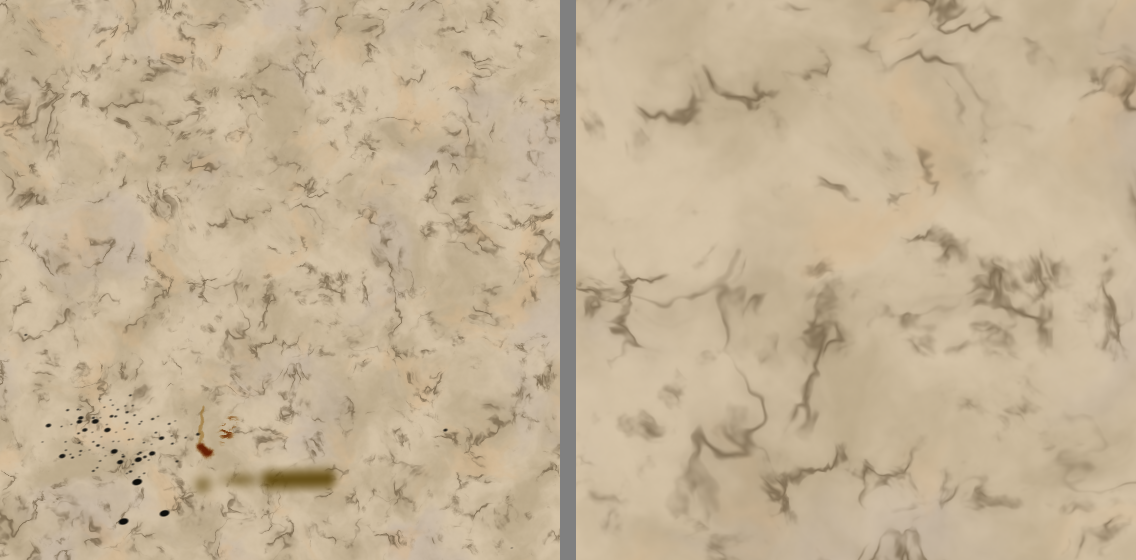
Left: the whole. Right: its middle third, enlarged.
Give the GLSL for this texture, as a WebGL 1 fragment shader.

```glsl
precision highp float;
// Cream marble: warped gradient-noise clouds tinted peach and grey, crossed by
// thin broken veins (zero lines of fbm), with a spray of black specks, a rust
// mark and a blurred olive smear laid over the lower left.
uniform vec2 u_resolution;

#define CLOUD_SCALE 9.0
#define WARP 0.045
#define PEACH_AMOUNT 0.50
#define COOL_AMOUNT 0.65
#define VEIN_STRENGTH 0.50
#define HALO_STRENGTH 0.26
#define GRAIN 0.012
#define SPECK_CELLS 64.0
#define SMEAR_STRENGTH 0.92

const vec3 PALE = vec3(0.83, 0.76, 0.65);
const vec3 SHADE = vec3(0.74, 0.67, 0.55);
const vec3 PEACH = vec3(0.85, 0.72, 0.56);
const vec3 COOL = vec3(0.77, 0.71, 0.65);
const vec3 VEIN = vec3(0.44, 0.37, 0.27);
const vec3 OLIVE = vec3(0.38, 0.29, 0.06);
const vec3 OCHRE = vec3(0.60, 0.43, 0.15);
const vec3 RUST = vec3(0.40, 0.13, 0.02);
const vec3 INK = vec3(0.05, 0.05, 0.04);

vec2 hash2(vec2 p) {
  vec3 q = fract(p.xyx * vec3(0.1031, 0.1030, 0.0973));
  q += dot(q, q.yzx + 33.33);
  return fract((q.xx + q.yz) * q.zy);
}

float corner(vec2 cell, vec2 offset) {
  float angle = 6.2832 * hash2(cell).x;
  return dot(vec2(cos(angle), sin(angle)), offset);
}

float gradientNoise(vec2 p) {
  vec2 i = floor(p), f = p - i, e = vec2(1.0, 0.0);
  vec2 u = f * f * f * (f * (f * 6.0 - 15.0) + 10.0);
  return mix(mix(corner(i, f), corner(i + e, f - e), u.x),
             mix(corner(i + e.yx, f - e.yx), corner(i + 1.0, f - 1.0), u.x), u.y);
}

float fbm(vec2 p) {
  float sum = 0.0, amp = 1.0;
  for (int i = 0; i < 5; i++) {
    sum += amp * gradientNoise(p + 50.0);
    p = mat2(1.6, 1.2, -1.2, 1.6) * p + 7.3;
    amp *= 0.52;
  }
  return sum;
}

float segmentDistance(vec2 p, vec2 a, vec2 b) {
  vec2 d = b - a;
  return length(p - a - d * clamp(dot(p - a, d) / dot(d, d), 0.0, 1.0));
}

// Soft coverage of a slightly tilted ellipse
float drop(vec2 p, vec2 radius, float px) {
  p.y -= 0.15 * p.x;
  float d = (length(p / radius) - 1.0) * radius.y;
  float soft = max(px, 0.3 * radius.y);
  return 1.0 - smoothstep(-soft, soft, d);
}

// Small specks jittered on a grid, thinning towards the rim of an oval
float specks(vec2 uv, float px) {
  float ink = 0.0;
  vec2 home = floor(uv * SPECK_CELLS);
  for (int y = -1; y <= 1; y++) {
    for (int x = -1; x <= 1; x++) {
      vec2 cell = home + vec2(float(x), float(y));
      vec2 rnd = hash2(cell + 11.0), kind = hash2(cell + 91.0);
      vec2 centre = (cell + rnd) / SPECK_CELLS;
      float rim = length((centre - vec2(0.215, 0.22)) / vec2(0.15, 0.10));
      float present = step(kind.x, 0.85 * (1.0 - smoothstep(0.4, 1.0, rim)));
      float size = mix(0.0011, 0.0042, pow(kind.y, 4.0));
      float spot = drop(uv - centre, size * vec2(1.5, 1.0), px);
      ink = max(ink, present * spot * mix(0.4, 0.95, kind.y));
    }
  }
  return ink;
}

vec3 marble(vec2 uv) {
  vec2 q = uv + WARP * vec2(fbm(uv * 7.0 + 3.0), fbm(uv * 7.0 + 17.0));
  vec3 col = mix(SHADE, PALE, smoothstep(-0.6, 0.4, fbm(q * CLOUD_SCALE)));
  col = mix(col, COOL, COOL_AMOUNT * smoothstep(0.05, 0.6, fbm(q * 4.5 + 70.0)));
  col = mix(col, PEACH, PEACH_AMOUNT * smoothstep(0.1, 0.6, fbm(q * 8.0 + 40.0)));
  // Veins at three scales, each broken up by its own mask
  for (int i = 0; i < 3; i++) {
    float scale = 5.0 + 5.0 * float(i), shift = 31.3 * float(i);
    float n = abs(fbm(q * scale + shift + 9.0));
    float broken = smoothstep(0.02, 0.55, fbm(uv * (scale + 3.0) + shift + 120.0));
    float line = 1.0 - smoothstep(0.0, 0.009 * scale, n);
    col = mix(col, VEIN, broken * (VEIN_STRENGTH * line + HALO_STRENGTH * exp(-7.0 * n)));
  }
  return col + GRAIN * fbm(uv * 70.0);
}

void main() {
  float side = min(u_resolution.x, u_resolution.y), px = 1.0 / side;
  vec2 uv = gl_FragCoord.xy / side;
  vec3 col = marble(uv);

  // Specks and three larger drops set around a circle
  float ink = specks(uv, px);
  for (int i = 0; i < 3; i++) {
    float angle = 1.76 + 2.1 * float(i);
    vec2 centre = vec2(0.253, 0.097) + 0.043 * vec2(cos(angle), sin(angle));
    ink = max(ink, drop(uv - centre, vec2(0.0085, 0.0055), px));
  }
  col = mix(col, INK, ink);

  // Olive smear: a blurred bar trailing off into two fainter blobs
  float bar = 1.0 - smoothstep(0.0, 0.031, segmentDistance(uv, vec2(0.485, 0.143), vec2(0.582, 0.145)));
  float blobs = 0.55 * exp(-dot(uv - vec2(0.362, 0.134), uv - vec2(0.362, 0.134)) / 0.0003);
  vec2 trail = (uv - vec2(0.428, 0.143)) / vec2(0.032, 0.014);
  blobs += 0.6 * exp(-dot(trail, trail));
  col = mix(col, OLIVE, SMEAR_STRENGTH * min(1.0 - (1.0 - bar) * (1.0 - blobs), 1.0));

  // Rust mark: thin run, dark foot and a streaky patch beside it
  vec2 r = uv + 0.006 * vec2(fbm(uv * 45.0), fbm(uv * 45.0 + 23.0));
  float run = 1.0 - smoothstep(0.001, 0.005, segmentDistance(r, vec2(0.363, 0.275), vec2(0.358, 0.205)));
  float foot = 1.0 - smoothstep(0.002, 0.013, segmentDistance(r, vec2(0.359, 0.200), vec2(0.374, 0.190)));
  vec2 patchPos = r - vec2(0.407, 0.235);
  patchPos.x -= 0.3 * patchPos.y;
  float patchMask = 1.0 - smoothstep(0.3, 1.1, length(patchPos / vec2(0.018, 0.034)));
  float streaks = patchMask * smoothstep(-0.1, 0.35, fbm(uv * vec2(50.0, 120.0)));
  col = mix(col, OCHRE, max(0.6 * run, max(0.85 * streaks, 0.7 * foot)));
  col = mix(col, RUST, max(foot * foot, 0.7 * streaks * streaks));

  gl_FragColor = vec4(clamp(col, 0.0, 1.0), 1.0);
}
```
